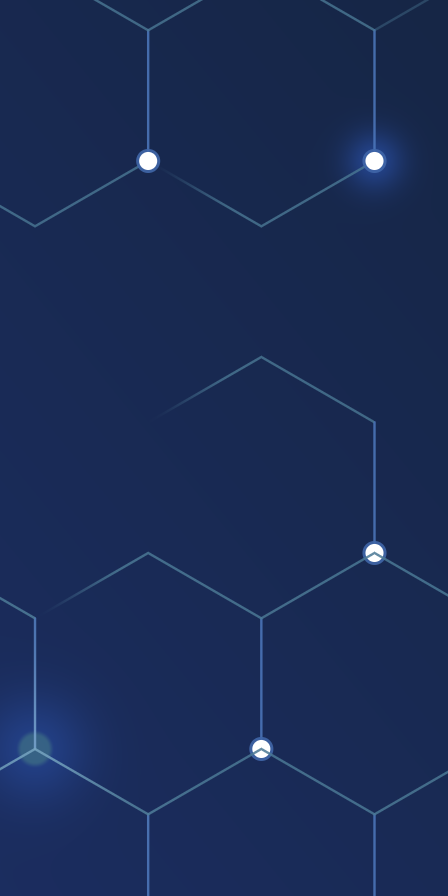
Write a WebGL 1 fragment shader that draws this background.

```glsl
precision highp float;
// Navy backdrop with a partly faded honeycomb of thin lines and glowing nodes.
// Space is scaled so a hexagon side is 1: each row is a triangle-wave zigzag
// with vertical struts below it, and nodes sit on the zigzag peaks.

#define SIDES_ACROSS 3.4286
#define ORIGIN vec2(0.268, -0.268)
#define LINE_HALF 0.0092
#define DOT_RADIUS 0.069
#define RING_RADIUS 0.092
#define SLANT_COLOR vec3(0.29, 0.47, 0.58)
#define STRUT_COLOR vec3(0.30, 0.47, 0.74)
#define GLOW_COLOR vec3(0.17, 0.33, 0.70)

uniform vec2 u_resolution;

const float HALF_WIDTH = 0.8660254;
const float ROW_STEP = 1.5;

// Antialiased coverage of a shape from its signed distance
float cover(float dist, float pixel) {
  return clamp(0.5 - dist / pixel, 0.0, 1.0);
}

// Peak vertex at a given column and row
vec2 peak(float column, float row) {
  return vec2(column * HALF_WIDTH, row * ROW_STEP);
}

// Drops to zero just right of a column, then recovers
float fadeAfter(float column, float start) {
  return 1.0 - step(start, column) * (1.0 - smoothstep(start, start + 0.8, column));
}

// Visibility of the zigzag along each row
float slantMask(float row, float column) {
  if (row < 0.5) return 1.0 - 0.5 * step(3.0, column);
  if (row < 1.5) return step(column, 3.0) * fadeAfter(column, 1.0);
  if (row < 2.5) return step(column, 3.0) * smoothstep(1.0, 1.75, column);
  if (row < 3.5) return fadeAfter(column, 0.0);
  return 1.0;
}

// Visibility of the struts hanging below each row
float strutMask(float row, float column) {
  if (row < 0.5 || row > 2.5) return 1.0;
  return row < 1.5 ? 0.0 : step(2.0, column);
}

// Line coverage: x = upper zigzags, y = lower zigzags, z = struts
vec3 honeycomb(vec2 p, float pixel) {
  vec3 lines = vec3(0.0);
  float column = p.x / HALF_WIDTH;
  for (int i = 0; i < 5; i++) {
    float row = float(i);
    float y = p.y - row * ROW_STEP;
    float offset = abs(mod(column + row, 2.0) - 1.0);
    float slantDist = abs(y - 0.5 * (1.0 - offset)) * HALF_WIDTH;
    float strutDist = length(vec2(offset * HALF_WIDTH, max(abs(y - 1.0) - 0.5, 0.0)));
    float slant = cover(slantDist - LINE_HALF, pixel) * slantMask(row, column);
    float strut = cover(strutDist - LINE_HALF, pixel) * strutMask(row, column);
    float lower = step(2.5, row);
    lines = max(lines, vec3(slant * (1.0 - lower), slant * lower, strut));
  }
  return lines;
}

// White dot inside a thin blue ring
vec3 addNode(vec3 color, vec2 p, vec2 center, float pixel) {
  float d = length(p - center);
  color = mix(color, vec3(0.25, 0.40, 0.66), 0.9 * cover(d - RING_RADIUS, pixel));
  return mix(color, vec3(1.0), cover(d - DOT_RADIUS, pixel));
}

// Soft halo with a gaussian falloff
float halo(vec2 p, vec2 center, float radius) {
  vec2 v = (p - center) / radius;
  return exp(-dot(v, v));
}

void main() {
  vec2 frag = gl_FragCoord.xy;
  vec2 uv = frag / u_resolution;
  float pixel = SIDES_ACROSS / u_resolution.x;
  vec2 p = vec2(frag.x, u_resolution.y - frag.y) * pixel - ORIGIN;

  // Diagonal navy gradient, brightest at the lower left
  float blend = clamp(0.62 * (1.0 - uv.y) + 0.38 * (1.0 - uv.x), 0.0, 1.0);
  vec3 color = mix(vec3(0.085, 0.148, 0.272), vec3(0.105, 0.175, 0.372), blend);

  // Halos and the translucent teal disc
  vec2 discCenter = peak(0.0, 4.0);
  vec2 brightNode = peak(3.0, 1.0);
  color = mix(color, GLOW_COLOR, 0.65 * halo(p, brightNode, 0.22));
  color = mix(color, GLOW_COLOR, 0.50 * halo(p, discCenter, 0.40));
  float disc = 1.0 - smoothstep(0.10, 0.15, length(p - discCenter));
  color = mix(color, vec3(0.24, 0.43, 0.52), 0.75 * disc);

  // Lines, with lower zigzags crossing over their nodes
  vec3 lines = honeycomb(p, pixel);
  float lit = 0.35 * halo(p, discCenter, 0.7);
  color = mix(color, STRUT_COLOR + lit * vec3(0.5, 0.5, 0.2), 0.85 * lines.z);
  color = mix(color, SLANT_COLOR, 0.8 * lines.x);
  color = addNode(color, p, peak(1.0, 1.0), pixel);
  color = addNode(color, p, brightNode, pixel);
  color = addNode(color, p, peak(3.0, 3.0), pixel);
  color = addNode(color, p, peak(2.0, 4.0), pixel);
  color = mix(color, SLANT_COLOR + lit * 0.5, 0.85 * lines.y);

  gl_FragColor = vec4(color, 1.0);
}
```
